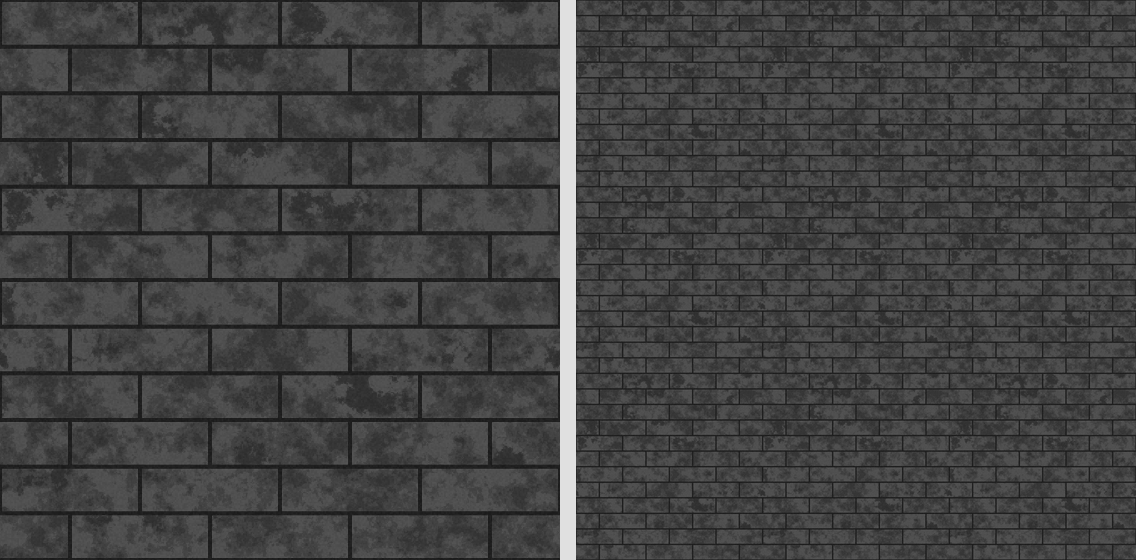
Left: one tile. Right: repeated 3 by 3.
Write a WebGL 2 fragment shader that draws this texture.

```glsl
#version 300 es
precision highp float;
precision highp int;
// Tiling wall of mottled charcoal bricks in running bond with thin dark mortar.

uniform vec2 u_resolution;
out vec4 fragColor;

const vec2 BRICKS = vec2(4.0, 12.0);   // repeats across and up
const float JOINT = 0.0074;            // mortar width
const float RIM = 0.0016;              // worn edge width
const vec3 MORTAR = vec3(0.122);
const vec3 SOOT = vec3(0.18);
const vec3 DARK = vec3(0.212);
const vec3 MID = vec3(0.26);
const vec3 LIGHT = vec3(0.312);

// Whole-number wrap, safe against rounding at the border
vec2 wrapCell(vec2 cell, vec2 count) {
    return floor(mod(cell + 0.5, count));
}

// Integer hash of a cell and a seed, 0 to 1
float hash(vec2 cell, float seed) {
    uvec3 v = uvec3(ivec3(vec3(cell, seed) + 0.5)) * 1664525u + 1013904223u;
    v.x += v.y * v.z;
    v.y += v.z * v.x;
    v.z += v.x * v.y;
    v ^= v >> 16u;
    v.x += v.y * v.z;
    return float(v.x >> 8u) / 16777216.0;
}

// Value noise that wraps after a whole number of cells
float noise(vec2 uv, float cells, float seed) {
    vec2 p = uv * cells;
    vec2 i = floor(p);
    vec2 f = p - i;
    f = f * f * (3.0 - 2.0 * f);
    vec2 a = wrapCell(i, vec2(cells));
    vec2 b = wrapCell(i + 1.0, vec2(cells));
    float low = mix(hash(a, seed), hash(vec2(b.x, a.y), seed), f.x);
    float high = mix(hash(vec2(a.x, b.y), seed), hash(b, seed), f.x);
    return mix(low, high, f.y);
}

// Rough layered noise, still wrapping
float fbm(vec2 uv, float cells, float seed) {
    float sum = 0.0, total = 0.0, weight = 1.0;
    for (int k = 0; k < 5; k++) {
        sum += weight * noise(uv, cells, seed + float(k) * 97.0);
        total += weight;
        weight *= 0.74;
        cells *= 2.0;
    }
    return sum / total;
}

// Distance to the nearest joint centre line, in canvas units
float jointDistance(vec2 local) {
    vec2 d = (0.5 - abs(local - 0.5)) / BRICKS;
    return min(d.x, d.y);
}

// Mottled brick face with light crust, dark pits and rare soot
vec3 brickFace(vec2 uv, float seed) {
    float rough = fbm(uv, 28.0, seed);
    float tone = rough;
    tone += 0.18 * (noise(uv, 10.0, seed + 500.0) - 0.5);
    tone += 0.05 * (hash(vec2(seed, 3.0), 7.0) - 0.5);
    vec3 color = mix(DARK, MID, smoothstep(0.33, 0.46, tone));
    color = mix(color, LIGHT, smoothstep(0.49, 0.60, tone));
    float stain = noise(uv, 11.0, seed + 900.0) + 0.9 * (0.5 - rough);
    return mix(color, SOOT, 0.75 * smoothstep(0.80, 0.95, stain));
}

void main() {
    vec2 uv = gl_FragCoord.xy / u_resolution;
    float pixel = 1.0 / min(u_resolution.x, u_resolution.y);

    // Running bond: even rows shift by half a brick
    vec2 grid = uv * BRICKS;
    grid.x += 0.5 * (1.0 - mod(floor(grid.y), 2.0));
    vec2 id = wrapCell(floor(grid), BRICKS);
    float seed = 1.0 + id.x + BRICKS.x * id.y;

    // Brick surface with a faint worn rim
    float edge = jointDistance(fract(grid)) - 0.5 * JOINT;
    vec3 brick = brickFace(uv, seed);
    brick += 0.02 * (1.0 - smoothstep(0.0, RIM + pixel, edge));

    // Fine grain over brick and mortar
    float grain = noise(uv, 370.0, 11.0) - 0.5;
    brick += 0.04 * grain;
    vec3 mortar = MORTAR + 0.045 * grain;

    float face = smoothstep(-0.6 * pixel, 0.6 * pixel, edge);
    fragColor = vec4(mix(mortar, brick, face), 1.0);
}
```
